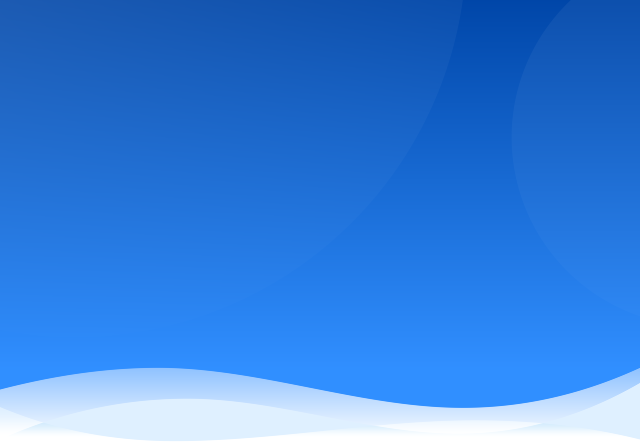
Give the GLSL for this background, as a WebGL 1 fragment shader.

```glsl
precision highp float;
uniform vec2 u_resolution;

#define ASPECT 0.6914
#define SKY_TOP vec3(0.0, 0.275, 0.66)
#define SKY_LOW vec3(0.19, 0.56, 1.0)
#define WAVE_TOP vec3(0.56, 0.76, 1.0)
#define WAVE_PALE vec3(0.875, 0.94, 1.0)
#define OVERLAP vec3(0.82, 0.92, 0.99)
#define LEFT_TINT 0.11
#define RIGHT_TINT 0.06

// Cubic segment between two knots, each holding x, height and slope
float segment(float x, vec3 a, vec3 b) {
    float span = b.x - a.x;
    float t = clamp((x - a.x) / span, 0.0, 1.0);
    float ease = t * t * (3.0 - 2.0 * t);
    float bend = a.z * t * (1.0 - t) * (1.0 - t) + b.z * t * t * (t - 1.0);
    return mix(a.y, b.y, ease) + span * bend;
}

// Wave outline: sloped ends joined through two flat turning points
float waveHeight(float x, vec2 first, vec2 turnA, vec2 turnB, vec2 last) {
    vec3 a = vec3(turnA, 0.0);
    vec3 b = vec3(turnB, 0.0);
    if (x < a.x) return segment(x, vec3(0.0, first), a);
    if (x < b.x) return segment(x, a, b);
    return segment(x, b, vec3(1.0, last));
}

// Antialiased coverage; distance is negative inside
float coverage(float dist, float pixel) {
    return 1.0 - smoothstep(-0.6 * pixel, 0.6 * pixel, dist);
}

void main() {
    vec2 p = gl_FragCoord.xy / u_resolution * vec2(1.0, ASPECT);
    float pixel = 1.0 / u_resolution.x;
    vec3 white = vec3(1.0);

    // Sky
    vec3 color = mix(SKY_LOW, SKY_TOP, clamp((p.y - 0.115) / (ASPECT - 0.115), 0.0, 1.0));

    // Large translucent discs, fading downward
    float fade = clamp((p.y - 0.14) / (ASPECT - 0.14), 0.0, 1.0);
    float leftDisc = coverage(length(p - vec2(0.117, 0.776)) - 0.612, pixel);
    float rightDisc = coverage(length(p - vec2(1.095, 0.4766)) - 0.2956, pixel);
    color = mix(color, white, leftDisc * LEFT_TINT * fade * (1.0 - 0.85 * p.x));
    color = mix(color, white, rightDisc * RIGHT_TINT * (0.25 + 0.6 * fade));

    // Wave outlines
    float backTop = waveHeight(p.x, vec2(0.082, 0.26), vec2(0.247, 0.116),
                               vec2(0.723, 0.0534), vec2(0.116, 0.46));
    float paleTop = waveHeight(p.x, vec2(0.0039, 0.45), vec2(0.293, 0.0677),
                               vec2(0.716, 0.013), vec2(0.0924, 0.58));
    float foamTop = waveHeight(p.x, vec2(0.0547, -0.42), vec2(0.273, 0.0013),
                               vec2(0.742, 0.0339), vec2(0.0039, -0.25));
    float back = coverage(p.y - backTop, pixel);
    float pale = coverage(p.y - paleTop, pixel);
    float foam = coverage(p.y - foamTop, pixel);

    // Wave fills
    float depth = 1.0 - clamp(p.y / 0.116, 0.0, 1.0);
    color = mix(color, mix(WAVE_TOP, white, depth), back);
    vec3 foamColor = mix(WAVE_PALE, white, smoothstep(0.05, 0.008, p.y));
    vec3 sharedColor = mix(OVERLAP, white, 1.0 - smoothstep(0.006, 0.034, p.y));
    foamColor = mix(WAVE_PALE, white, 1.0 - smoothstep(0.008, 0.055, p.y));
    color = mix(color, foamColor, foam);
    color = mix(color, mix(WAVE_PALE, sharedColor, foam), pale);

    gl_FragColor = vec4(color, 1.0);
}
```
